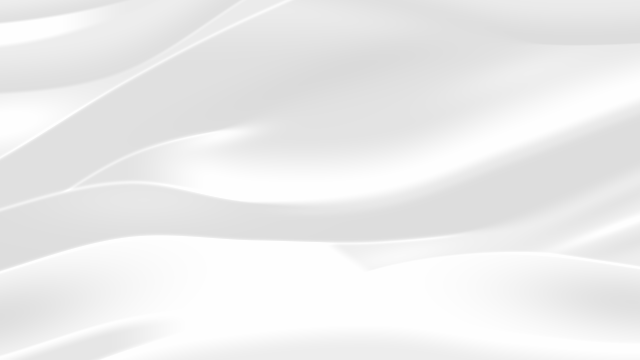
Reproduce this background procedurally as a WebGL 1 fragment shader.

```glsl
precision highp float;

uniform vec2 u_resolution;

// Cubic interpolation weights for knots at distance t
vec4 knotWeight(vec4 t) {
  t = abs(t);
  vec4 inner = (1.5 * t - 2.5) * t * t + 1.0;
  vec4 outer = ((2.5 - 0.5 * t) * t - 4.0) * t + 2.0;
  return mix(inner, outer, step(1.0, t)) * step(t, vec4(2.0));
}

// Smooth curve through eight heights, spaced 3.2 apart from x = -3.2
float curve(float x, vec4 a, vec4 b) {
  float s = x / 3.2 + 1.0;
  vec4 knots = vec4(0.0, 1.0, 2.0, 3.0);
  return dot(a, knotWeight(s - knots)) + dot(b, knotWeight(s - knots - 4.0));
}

float over(float tone, float layer, float dist, float soft) {
  return mix(tone, layer, smoothstep(-soft, soft, dist));
}

float bell(float d, float width) {
  return exp(-d * d / (width * width));
}

// Elliptical glow, tilted by an angle
float glow(vec2 p, vec2 center, vec2 radii, float angle) {
  float c = cos(angle), s = sin(angle);
  vec2 d = p - center;
  d = vec2(c * d.x + s * d.y, c * d.y - s * d.x) / radii;
  return exp(-dot(d, d));
}

// Folds in the upper left corner
float cornerFolds(vec2 p) {
  float tone = 0.92 + 0.09 * glow(p, vec2(0.0, 5.9), vec2(2.2, 0.65), 0.15);
  float d = p.y - curve(p.x, vec4(6.9, 6.67, 7.25, 9.2), vec4(11.0, 12.0, 13.0, 14.0));
  tone = over(tone, 0.875 + 0.055 * smoothstep(0.0, 1.2, d), d, 0.06);
  tone += 0.04 * bell(d, 0.05) * smoothstep(2.5, 5.0, p.x);

  d = p.y - curve(p.x, vec4(7.96, 7.85, 8.67, 10.25), vec4(11.5, 12.0, 13.0, 14.0));
  tone = over(tone, mix(1.0, 0.92, smoothstep(1.2, 3.4, p.x)), d, 0.08);

  d = p.y - curve(p.x, vec4(8.38, 8.42, 9.0, 10.2), vec4(11.5, 12.0, 13.0, 14.0));
  return over(tone, 0.88 + 0.05 * smoothstep(0.0, 0.6, d), d, 0.05);
}

// Broad upper sheet with its inner fold
float upperSheet(vec2 p, float ridge) {
  float tone = 0.88 + 0.045 * smoothstep(7.4, 9.0, p.y);
  tone -= 0.025 * glow(p, vec2(8.5, 7.2), vec2(4.0, 0.6), 0.32);

  float d = curve(p.x, vec4(0.7, 3.06, 5.1, 5.92), vec4(6.5, 7.2, 7.8, 8.3)) - p.y;
  float fold = 0.89 + 0.05 * smoothstep(10.0, 15.0, p.x);
  float crest = p.y - ridge;
  float shine = 1.0 - smoothstep(0.35, 1.7, crest);
  fold = mix(fold, 1.0, shine * smoothstep(3.0, 5.4, p.x));
  fold += 0.10 * glow(p, vec2(5.6, 5.65), vec2(1.0, 0.25), 0.2);
  fold += 0.07 * glow(p, vec2(13.4, 7.5), vec2(2.2, 0.45), 0.32);
  tone = over(tone, min(fold, 1.0), d, mix(0.025, 1.0, smoothstep(5.2, 8.5, p.x)));
  tone += 0.06 * bell(d, 0.05) * (1.0 - smoothstep(4.5, 6.0, p.x));

  // Overhang at the upper right
  d = p.y - curve(p.x, vec4(11.0, 10.5, 10.0, 9.4), vec4(8.7, 7.96, 7.92, 8.3));
  float overhang = 0.865 + 0.055 * smoothstep(0.1, 1.1, d);
  return over(tone, overhang, d, mix(0.6, 0.03, smoothstep(11.5, 13.6, p.x)));
}

// Lower sheets, from the back to the front
float lowerSheets(vec2 p) {
  float tone = 1.0 - 0.13 * glow(p, vec2(-0.3, 1.0), vec2(3.2, 1.0), 0.25);
  float back = 0.935 - 0.04 * glow(p, vec2(15.6, 4.0), vec2(2.5, 0.25), 0.42);
  back += 0.07 * glow(p, vec2(15.6, 3.4), vec2(2.0, 0.14), 0.36);
  back -= 0.04 * glow(p, vec2(15.9, 2.95), vec2(1.6, 0.25), 0.3);
  back += 0.04 * glow(p, vec2(10.0, 2.6), vec2(1.5, 0.3), 0.2);
  tone = over(tone, back, p.x - 8.25 + 1.4 * (p.y - 2.9), 0.25);

  // Small fold at the lower left
  float d = curve(p.x, vec4(-0.8, 0.1, 1.05, 1.4), vec4(1.5, 1.5, 1.5, 1.5)) - p.y;
  float fade = 1.0 - smoothstep(2.5, 5.0, p.x);
  float fold = 1.0 - fade * 0.1 * smoothstep(0.0, 0.35, d);
  tone = over(tone, fold, d, 0.04);

  // Right wave
  d = curve(p.x, vec4(0.0, 0.0, 0.0, 1.1), vec4(2.33, 2.69, 2.31, 1.7)) - p.y;
  float wave = 1.0 - 0.12 * glow(p, vec2(15.8, 1.45), vec2(3.0, 0.85), -0.1);
  tone = over(tone, wave, d, 0.03);
  tone += 0.06 * bell(d, 0.04) * smoothstep(11.0, 14.0, p.x);

  // Bottom wave
  d = curve(p.x, vec4(-3.5, -1.2, 0.23, 0.83), vec4(1.0, 0.56, 0.33, 0.67)) - p.y;
  tone = over(tone, 1.0 - 0.07 * smoothstep(0.0, 0.75, d), d, 0.05);
  return tone + 0.05 * bell(d, 0.08);
}

void main() {
  vec2 p = gl_FragCoord.xy / u_resolution * vec2(16.0, 9.0);
  float tone = cornerFolds(p);
  float ridge = curve(p.x, vec4(2.5, 3.75, 4.44, 3.94), vec4(4.08, 5.19, 6.4, 7.5));

  float d = curve(p.x, vec4(3.4, 5.04, 6.98, 8.63), vec4(9.9, 10.6, 11.0, 11.2)) - p.y;
  tone = over(tone, upperSheet(p, ridge), d, 0.03);
  tone += 0.06 * bell(d, 0.05);

  // Middle band below the ridge
  d = ridge - p.y;
  float band = 0.868 + 0.04 * glow(p, vec2(3.6, 4.0), vec2(2.6, 0.7), 0.0);
  band += 0.03 * bell(d - 0.18, 0.13) * smoothstep(6.0, 8.0, p.x);
  tone = over(tone, band, d, mix(0.03, 0.28, smoothstep(5.5, 10.0, p.x)));
  tone += 0.07 * bell(d, 0.05) * (1.0 - smoothstep(5.0, 7.0, p.x));

  d = curve(p.x, vec4(1.08, 2.21, 3.06, 2.98), vec4(2.96, 3.42, 4.73, 6.1)) - p.y;
  tone = over(tone, lowerSheets(p), d, mix(0.03, 0.3, smoothstep(10.8, 14.0, p.x)));
  tone += 0.06 * bell(d, 0.05) * (1.0 - smoothstep(10.5, 12.5, p.x));

  gl_FragColor = vec4(vec3(clamp(tone, 0.0, 0.995)), 1.0);
}
```
